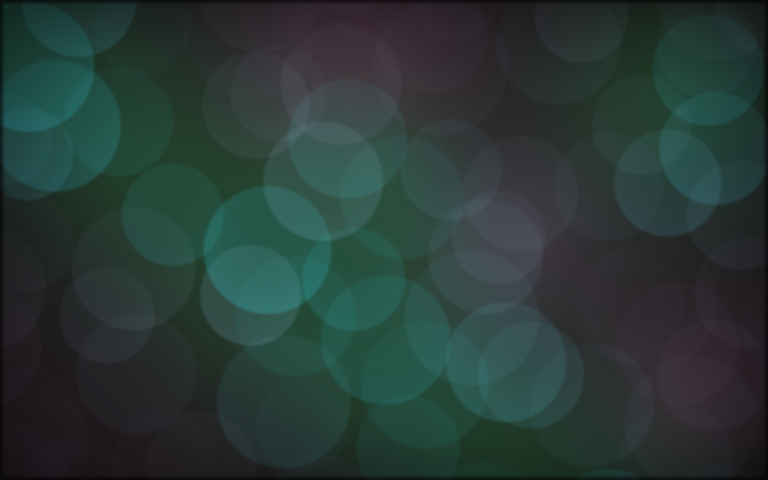
Give the GLSL for this background, as a Shadertoy shader.

```glsl
vec4 hash41(float n) {
    vec4 q = fract(n * vec4(0.1031, 0.1030, 0.0973, 0.1099));
    q += dot(q, q.wzxy + 33.33);
    return fract((q.xxyz + q.yzzw) * q.zywx);
}

float softSpot(vec2 p, vec2 center, float size) {
    vec2 d = (p - center) / size;
    return exp(-dot(d, d));
}

// Diagonal lit band plus two separate pools of light
float glowField(vec2 p) {
    float across = (dot(p, vec2(0.655, 0.755)) - 0.70) / 0.27;
    float band = exp(-across * across);
    float pools = softSpot(p, vec2(1.42, 0.80), 0.27)
                + 0.7 * softSpot(p, vec2(0.78, 0.62), 0.20);
    return min(band + pools, 1.0);
}

vec3 backdrop(vec2 p) {
    vec3 color = mix(vec3(0.135, 0.108, 0.125), vec3(0.13, 0.25, 0.17), glowField(p));
    color += vec3(0.12, 0.065, 0.095) * softSpot(p, vec2(0.74, 0.92), 0.23);
    color += vec3(0.09, 0.07, 0.10) * softSpot(p, vec2(1.08, 0.50), 0.20);
    color += vec3(0.08, 0.04, 0.06) * softSpot(p, vec2(1.45, 0.17), 0.18);
    return color;
}

// Translucent lens disc, brighter toward its rim and one side
float lensDisc(vec2 offset, float radius, float lean) {
    float dist = length(offset);
    float blur = max(0.005, 0.8 / iResolution.y);
    float mask = 1.0 - smoothstep(radius - blur, radius + blur, dist);
    vec2 local = offset / radius;
    float side = dot(local, vec2(lean, -0.9));
    return mask * (0.72 + 0.22 * dot(local, local) + 0.28 * side);
}

void mainImage(out vec4 fragColor, in vec2 fragCoord) {
    vec2 uv = fragCoord / iResolution.xy;
    float aspect = iResolution.x / iResolution.y;
    vec2 p = vec2(uv.x * 1.6, uv.y);
    vec3 color = backdrop(p);

    // Evenly spread discs, tinted and weighted by the local glow
    for (int i = 0; i < 76; i++) {
        float id = float(i);
        vec4 rnd = hash41(id + 17.0);
        vec2 center = fract(vec2(0.7549, 0.5698) * id + 0.12 * rnd.xy);
        center = center * vec2(1.8, 1.2) - 0.1;
        float radius = mix(0.095, 0.142, rnd.z);
        float glow = glowField(center);
        float teal = glow * (1.0 - 0.65 * step(0.8, rnd.x));
        vec3 tint = mix(vec3(0.105, 0.085, 0.12), vec3(0.015, 0.155, 0.18), teal);
        float strength = mix(0.22, 1.0, glow) * mix(0.25, 1.1, rnd.w);
        vec2 offset = (p - center) * vec2(aspect / 1.6, 1.0);
        color += tint * strength * lensDisc(offset, radius, rnd.y - 0.5) * (1.0 - color);
    }

    // Corner falloff and a thin shaded border
    vec2 fromCenter = uv * 2.0 - 1.0;
    float corner = dot(fromCenter * fromCenter, fromCenter * fromCenter);
    color *= 1.04 - 0.32 * corner;
    vec2 margin = min(uv, 1.0 - uv) * vec2(1.6, 1.0);
    color *= mix(0.45, 1.0, smoothstep(0.0, 0.012, min(margin.x, margin.y)));

    fragColor = vec4(color, 1.0);
}
```
